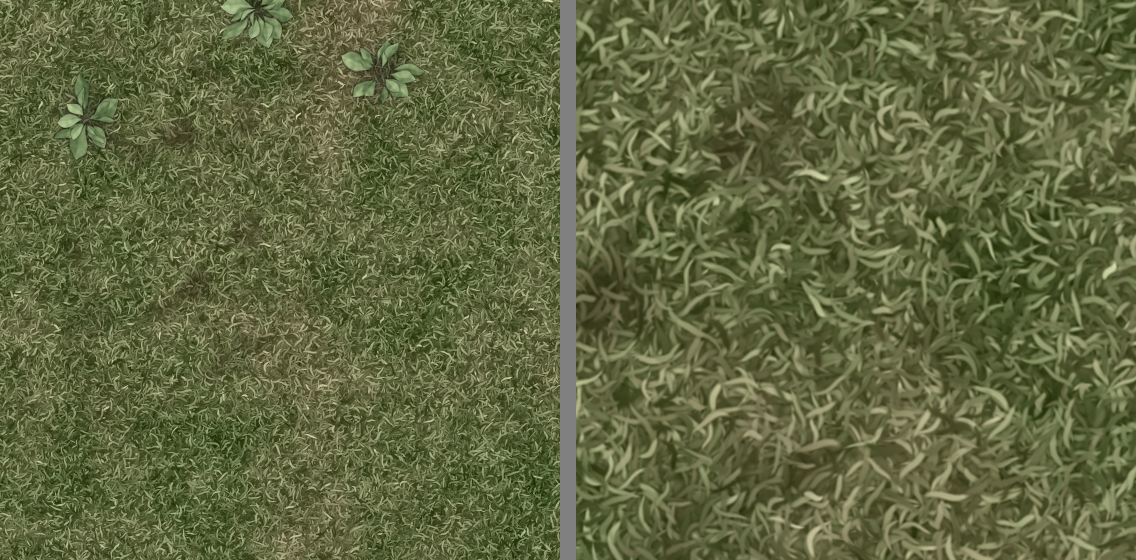
Left, the full canvas; right, a detail of the centre.
Give the GLSL for this texture, as a three.js fragment shader.

```glsl
// Worn lawn from above: tangled short grass, dry and bare patches, three leafy weeds.
varying vec2 vUv;

vec2 hash2(vec2 p) {
  vec2 q = vec2(dot(p, vec2(127.1, 311.7)), dot(p, vec2(269.5, 183.3)));
  return fract(sin(q) * 43758.545);
}

// Gradient noise, roughly -0.7 to 0.7
float gradientNoise(vec2 p) {
  vec2 i = floor(p), f = fract(p);
  vec2 u = f * f * f * (f * (f * 6.0 - 15.0) + 10.0);
  vec2 g00 = hash2(i) * 2.0 - 1.0;
  vec2 g10 = hash2(i + vec2(1.0, 0.0)) * 2.0 - 1.0;
  vec2 g01 = hash2(i + vec2(0.0, 1.0)) * 2.0 - 1.0;
  vec2 g11 = hash2(i + 1.0) * 2.0 - 1.0;
  float low = mix(dot(g00, f), dot(g10, f - vec2(1.0, 0.0)), u.x);
  float high = mix(dot(g01, f - vec2(0.0, 1.0)), dot(g11, f - 1.0), u.x);
  return mix(low, high, u.y);
}

vec2 rotate(vec2 p, float angle) {
  float c = cos(angle), s = sin(angle);
  return vec2(c * p.x + s * p.y, c * p.y - s * p.x);
}

// One sheet of scattered blades; turf holds brightness (x) and dryness (y)
vec2 addBlades(vec2 turf, vec2 uv, float layer, float lean) {
  vec2 p = uv * 52.0 + layer * vec2(7.37, 3.61);
  vec2 home = floor(p);
  for (int y = -1; y <= 1; y++) {
    for (int x = -1; x <= 1; x++) {
      vec2 cell = home + vec2(float(x), float(y));
      vec2 place = hash2(cell + layer * 19.0);
      vec2 form = hash2(cell + layer * 19.0 + 53.0);
      vec2 look = hash2(cell + layer * 19.0 + 97.0);
      vec2 q = rotate(p - cell - place, 0.9 + lean + 3.0 * (form.x - 0.5));
      float halfLength = mix(0.35, 0.85, form.y);
      float along = q.x / halfLength;
      q.y += (look.y - 0.5) * 0.28 * along * along + 0.04 * sin(along * 4.0 + place.y * 6.0);
      float width = mix(0.06, 0.115, place.x) * (1.0 - 0.7 * along * along);
      float edge = abs(q.y) - width;
      float inside = 1.0 - smoothstep(0.6, 1.0, abs(along));
      float shade = (1.0 - smoothstep(-0.02, 0.16, edge)) * inside;
      float blade = (1.0 - smoothstep(-0.07, 0.06, edge)) * inside;
      float tone = mix(0.12, 0.88, look.x) + 0.35 * pow(place.y, 9.0) + 0.08 * along;
      turf.x *= 1.0 - 0.2 * shade;
      turf = mix(turf, vec2(tone, look.y - 0.5), blade * 0.95);
    }
  }
  return turf;
}

// Rosette of soft oval leaves, laid over the lawn
vec3 addWeed(vec3 color, vec2 p, float seed) {
  color *= 1.0 - 0.4 * exp(-dot(p, p) / 0.002);
  p += 0.004 * vec2(gradientNoise(p * 50.0 + seed), gradientNoise(p * 50.0 - seed));
  for (int i = 0; i < 15; i++) {
    float n = float(i);
    vec2 r = hash2(vec2(n * 3.7 + 1.3, seed * 5.1));
    vec2 s = hash2(vec2(n * 2.9 + 31.0, seed * 7.3));
    vec2 q = rotate(p, n * 2.4 + r.x * 1.1 + seed * 1.7);
    q.x -= 0.004 + 0.022 * s.x;
    float size = mix(0.06, 0.026, n / 14.0) * mix(0.7, 1.2, r.y);
    float along = clamp(q.x / size, 0.0, 1.0);
    q.y += (s.x - 0.5) * 0.035 * along * along;
    float width = size * mix(0.17, 0.3, s.y) * sin(3.14159 * pow(along, 1.3));
    float edge = abs(q.y) - width;
    float ends = step(0.0, q.x) * step(q.x, size);
    float shadow = (1.0 - smoothstep(-0.001, 0.005, edge)) * ends;
    float leaf = (1.0 - smoothstep(-0.002, 0.0015, edge)) * ends;
    float light = 0.05 + 0.55 * r.x + 0.3 * along * s.y + 0.3 * smoothstep(-0.003, 0.003, q.y);
    light += 0.15 * exp(-abs(q.y) / 0.001) + 0.4 * gradientNoise(p * 110.0 + n * 5.0);
    vec3 leafColor = mix(vec3(0.27, 0.36, 0.2), vec3(0.66, 0.74, 0.54), light);
    color *= 1.0 - 0.3 * shadow;
    color = mix(color, leafColor, leaf);
  }
  return color;
}

void main() {
  vec2 uv = vUv;
  float broad = gradientNoise(uv * 4.0 + 8.0);
  float patchy = gradientNoise(uv * 11.0 + 3.0);
  float clump = gradientNoise(uv * 30.0 + 60.0);

  // Tangled blades over a dark thatch
  vec2 turf = vec2(0.3 + 0.4 * gradientNoise(uv * 150.0), 0.0);
  float lean = 2.2 * gradientNoise(uv * 14.0 + 21.0);
  for (int i = 0; i < 12; i++) {
    turf = addBlades(turf, uv, float(i), lean);
  }

  // Dry strip, strongest at the top, and bare soil left of the middle
  float strip = exp(-pow((uv.x - 0.53 - 0.1 * uv.y * uv.y) / 0.09, 2.0));
  float dry = strip * (0.3 + 0.8 * smoothstep(0.6, 0.95, uv.y));
  dry += 0.6 * broad + 0.6 * patchy + 0.6 * turf.y;
  float soil = smoothstep(0.08, 0.38, gradientNoise(uv * 10.0 + 40.0));
  soil *= exp(-pow((uv.x - 0.32) / 0.18, 2.0)) * smoothstep(0.25, 0.45, uv.y);

  // Contrast of the blades, then slow changes of brightness
  float tone = 0.47 + 1.36 * (turf.x - 0.41);
  tone += 0.16 * patchy + 0.17 * clump + 0.1 * dry;
  tone = max(tone, 0.0) * (1.0 - 0.45 * soil);
  vec3 color = mix(vec3(0.155, 0.193, 0.045), vec3(0.62, 0.65, 0.475), tone);
  color += clamp(dry, -0.7, 1.0) * vec3(0.05, -0.012, 0.022);
  color += soil * vec3(0.015, -0.015, 0.02);

  // Weeds
  color = addWeed(color, uv - vec2(0.155, 0.785), 1.0);
  color = addWeed(color, uv - vec2(0.46, 0.985), 2.0);
  color = addWeed(color, uv - vec2(0.68, 0.87), 3.0);

  gl_FragColor = vec4(clamp(color, 0.0, 1.0), 1.0);
}
```
